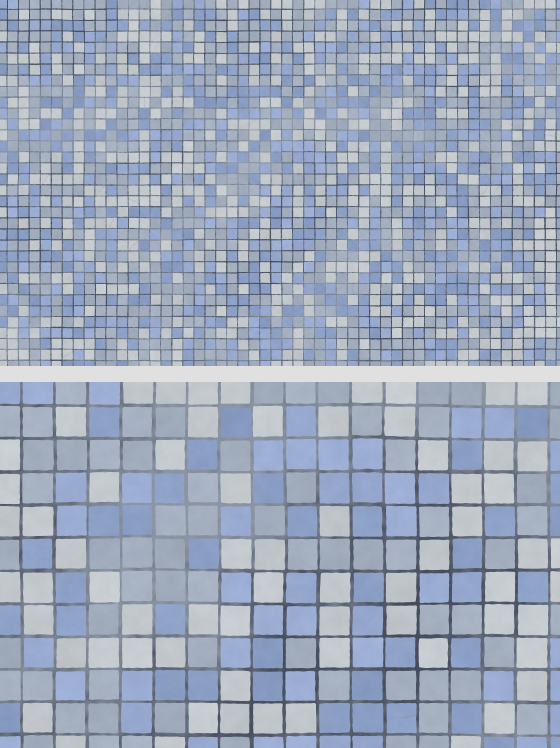
Top, the full canvas; bottom, a detail of the centre.
Give the GLSL for this texture, as a WebGL 2 fragment shader.

```glsl
#version 300 es
precision highp float;

uniform vec2 u_resolution;
out vec4 fragColor;

// Layout, in tile pitches
const float TILES_ACROSS = 51.0;
const vec2 GRID_OFFSET = vec2(0.34, 0.50);
const float HALF_GAP = 0.046;
const float CORNER_RADIUS = 0.05;
const float TILE_JITTER = 0.018;
const float SIZE_JITTER = 0.014;
const float EDGE_ROUGHNESS = 0.022;
const float ROW_WOBBLE = 0.07;

// Tile glazes and the cumulative share of the first three
const vec3 CHALK = vec3(0.765, 0.785, 0.802);
const vec3 GREY = vec3(0.640, 0.682, 0.745);
const vec3 BLUE = vec3(0.543, 0.622, 0.772);
const vec3 PERIWINKLE = vec3(0.602, 0.670, 0.822);
const vec3 CUMULATIVE_SHARE = vec3(0.29, 0.64, 0.84);

// Grout and wear
const vec3 GROUT_DARK = vec3(0.27, 0.30, 0.36);
const vec3 GROUT_PALE = vec3(0.55, 0.585, 0.64);
const float TONE_VARIATION = 0.045;
const float GLAZE_MOTTLE = 0.022;
const float CRACK_CHANCE = 0.012;
const float CRACK_WIDTH = 0.022;
const int SAMPLES = 3;

float hash(vec2 p) {
    vec3 q = fract(p.xyx * vec3(0.1031, 0.1030, 0.0973));
    q += dot(q, q.yzx + 33.33);
    return fract((q.x + q.y) * q.z);
}

vec2 hash2(vec2 p) {
    return vec2(hash(p + 17.3), hash(p + 71.9));
}

float cornerSlope(vec2 corner, vec2 toPoint) {
    float angle = 6.28318 * hash(corner + 200.0);
    return dot(vec2(cos(angle), sin(angle)), toPoint);
}

float gradientNoise(vec2 p) {
    vec2 i = floor(p), f = p - i;
    vec2 u = f * f * f * (f * (f * 6.0 - 15.0) + 10.0);
    vec2 e = vec2(1.0, 0.0);
    float low = mix(cornerSlope(i, f), cornerSlope(i + e.xy, f - e.xy), u.x);
    float high = mix(cornerSlope(i + e.yx, f - e.yx), cornerSlope(i + e.xx, f - e.xx), u.x);
    return mix(low, high, u.y);
}

float roundedBox(vec2 p, vec2 halfSize, float radius) {
    vec2 q = abs(p) - halfSize + radius;
    return length(max(q, 0.0)) + min(max(q.x, q.y), 0.0) - radius;
}

vec3 glazeColour(float pick) {
    vec3 colour = mix(CHALK, GREY, step(CUMULATIVE_SHARE.x, pick));
    colour = mix(colour, BLUE, step(CUMULATIVE_SHARE.y, pick));
    return mix(colour, PERIWINKLE, step(CUMULATIVE_SHARE.z, pick));
}

vec3 groutColour(vec2 p) {
    float patches = gradientNoise(p * 0.11 + 5.0) + 0.5 * gradientNoise(p * 0.45 + 31.0);
    float grain = 0.35 * gradientNoise(p * 3.0);
    return mix(GROUT_DARK, GROUT_PALE, smoothstep(-0.5, 0.6, patches + grain));
}

vec3 mosaic(vec2 p, float softness) {
    // Hand-set rows drift slightly out of line
    vec2 drift = vec2(gradientNoise(p * 0.21 + 9.0), gradientNoise(p * 0.21 + 47.0));
    vec2 q = p + ROW_WOBBLE * drift;
    vec2 cell = floor(q);
    vec2 local = q - cell - 0.5;
    vec2 random = hash2(cell) - 0.5;

    // Rounded tile with a worn outline
    vec2 center = 2.0 * TILE_JITTER * random;
    vec2 halfSize = 0.5 - HALF_GAP + SIZE_JITTER * (hash2(cell + 113.0) - 0.5);
    float edge = roundedBox(local - center, halfSize, CORNER_RADIUS);
    edge += EDGE_ROUGHNESS * gradientNoise(p * 5.0 + 3.0);
    float cover = smoothstep(-softness, softness, edge);

    // Glaze: tone per tile, a faint tilt of light, and mottling
    vec3 glaze = glazeColour(hash(cell + 7.0));
    float tone = TONE_VARIATION * (hash(cell + 41.0) - 0.5);
    tone += 0.03 * dot(local, random);
    tone += GLAZE_MOTTLE * (gradientNoise(p * 2.3) + 0.5 * gradientNoise(p * 7.0));
    glaze += tone;

    // Occasional hairline crack
    float angle = 6.28318 * hash(cell + 89.0);
    float bend = 0.12 * gradientNoise(p * 3.5 + 60.0);
    float line = abs(dot(local, vec2(cos(angle), sin(angle))) + bend);
    float cracked = step(hash(cell + 151.0), CRACK_CHANCE);
    float crack = cracked * (1.0 - smoothstep(0.0, CRACK_WIDTH + softness, line));
    glaze = mix(glaze, GROUT_PALE, 0.6 * crack);

    return mix(glaze, groutColour(p), cover);
}

void main() {
    float pixel = TILES_ACROSS / u_resolution.x;
    float samplePitch = pixel / float(SAMPLES);
    vec2 start = (gl_FragCoord.xy - 0.5) * pixel + GRID_OFFSET;
    vec3 total = vec3(0.0);
    for (int y = 0; y < SAMPLES; y++)
        for (int x = 0; x < SAMPLES; x++)
            total += mosaic(start + (vec2(x, y) + 0.5) * samplePitch, 0.5 * samplePitch);
    fragColor = vec4(total / float(SAMPLES * SAMPLES), 1.0);
}
```
